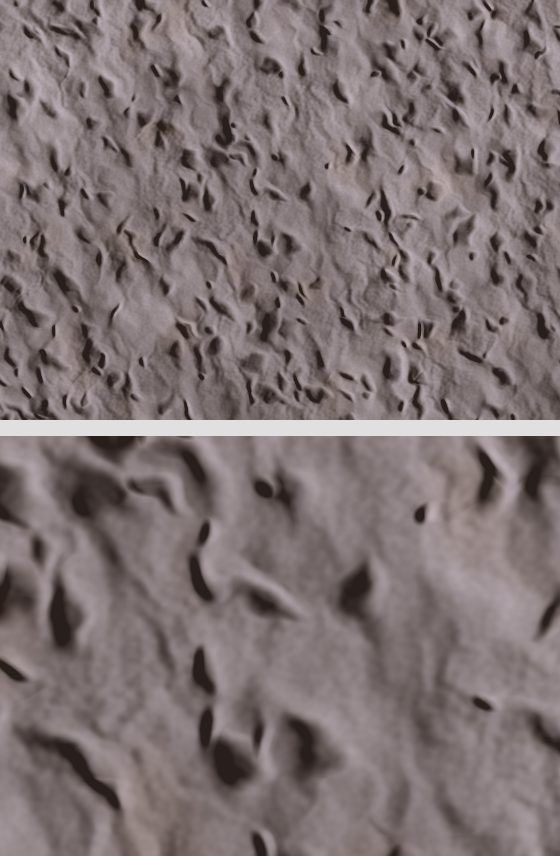
Top, the full canvas; bottom, a detail of the centre.
Write a WebGL 1 fragment shader that draws this texture.

```glsl
precision highp float;
// Rough, pitted mud plaster under raking light from the left.
// A height field of slanted gradient noise, creases and scattered ragged pits
// is shaded by its slope along the light, then mapped to a grey-mauve ramp.
uniform vec2 u_resolution;

#define PIT_CELLS 10.5
#define SMALL_CELLS 18.0
#define PIT_DEPTH 0.022
#define BOWL_DEPTH 0.016
#define PIT_ANGLE -1.15
#define ANGLE_SPREAD 1.7
#define WARP 0.025
#define BASE_TONE 0.525
#define RELIEF 0.15
#define OCCLUSION 0.27
#define LIGHT_DIR vec2(0.97, 0.24)
#define LIGHT_STEP 0.0035

const vec3 SHADOW = vec3(0.20, 0.16, 0.15);
const vec3 CLAY = vec3(0.49, 0.44, 0.44);
const vec3 HIGHLIGHT = vec3(0.65, 0.60, 0.62);

vec2 hash2(vec2 p) {
  vec3 q = fract(p.xyx * vec3(0.1031, 0.1030, 0.0973));
  q += dot(q, q.yzx + 33.33);
  return fract((q.xx + q.yz) * q.zy);
}

float cornerSlope(vec2 cell, vec2 offset) {
  float angle = 6.2832 * hash2(cell + 71.0).x;
  return dot(vec2(cos(angle), sin(angle)), offset);
}

float gradientNoise(vec2 p) {
  vec2 i = floor(p), f = p - i;
  vec2 u = f * f * f * (f * (f * 6.0 - 15.0) + 10.0);
  vec2 e = vec2(1.0, 0.0);
  float low = mix(cornerSlope(i, f), cornerSlope(i + e, f - e), u.x);
  float high = mix(cornerSlope(i + e.yx, f - e.yx), cornerSlope(i + 1.0, f - 1.0), u.x);
  return mix(low, high, u.y);
}

// Coordinates across and along the slant, compressed along it.
vec2 slanted(vec2 p) {
  vec2 along = vec2(cos(PIT_ANGLE), sin(PIT_ANGLE));
  return vec2(dot(p, vec2(-along.y, along.x)), 0.7 * dot(p, along));
}

// Scattered elongated pits: x is the steep core, y the wide soft bowl.
vec2 pitLayer(vec2 p, float cells, float presence, float seed) {
  vec2 g = p * cells, home = floor(g);
  vec2 depth = vec2(0.0);
  for (int y = -1; y <= 1; y++) {
    for (int x = -1; x <= 1; x++) {
      vec2 cell = home + vec2(float(x), float(y));
      vec2 place = hash2(cell + seed);
      vec2 form = hash2(cell + seed + 37.0);
      vec2 kind = hash2(cell + seed + 91.0);
      float angle = PIT_ANGLE + (form.x - 0.5) * ANGLE_SPREAD;
      vec2 along = vec2(cos(angle), sin(angle));
      vec2 d = g - cell - mix(vec2(0.15), vec2(0.85), place);
      vec2 q = vec2(dot(d, along), dot(d, vec2(-along.y, along.x)));
      float r = length(q / vec2(mix(0.20, 0.44, form.y), mix(0.13, 0.20, kind.x)));
      float strength = step(kind.y, presence) * mix(0.6, 1.0, place.x);
      depth.x = max(depth.x, strength * (1.0 - smoothstep(0.2, 1.3, r)));
      depth.y += strength * (1.0 - smoothstep(0.2, 2.2, r));
    }
  }
  return depth;
}

// Returns surface height in x and pit core depth in y.
vec2 surface(vec2 p) {
  vec2 bend = vec2(gradientNoise(p * 11.0), gradientNoise(p * 11.0 + 43.0));
  bend += 0.65 * vec2(gradientNoise(p * 29.0 + 9.0), gradientNoise(p * 29.0 + 67.0));
  vec2 w = p + WARP * bend;
  vec2 large = pitLayer(w, PIT_CELLS, 0.86, 5.0);
  vec2 small = pitLayer(w + 3.7, SMALL_CELLS, 0.32, 158.0) * vec2(0.8, 0.5);
  float core = max(large.x, small.x);

  // Smooth trowelled areas alternate with crumbly ones.
  float rough = mix(0.4, 1.0, smoothstep(-0.25, 0.3, gradientNoise(p * 6.0 + 21.0)));
  vec2 s = slanted(w) + 20.0;
  float h = 0.042 * gradientNoise(s * 10.0);
  h += 0.021 * gradientNoise(s * 22.0 + 31.0);
  h += 0.0085 * rough * gradientNoise(s * 52.0);
  h += 0.0027 * rough * gradientNoise(p * 110.0);

  // Narrow torn creases.
  float crease = min(abs(gradientNoise(w * 13.0 + 83.0)), 0.12);
  h += 0.035 * crease * smoothstep(0.0, 0.3, gradientNoise(p * 7.0 + 57.0));
  h -= PIT_DEPTH * core + BOWL_DEPTH * (large.y + small.y);
  return vec2(h, core);
}

vec3 clayRamp(float tone) {
  float lower = clamp((tone - SHADOW.r) / (CLAY.r - SHADOW.r), -0.15, 1.0);
  float upper = clamp((tone - CLAY.r) / (HIGHLIGHT.r - CLAY.r), 0.0, 1.5);
  return mix(SHADOW, CLAY, lower) + (HIGHLIGHT - CLAY) * upper;
}

void main() {
  vec2 p = gl_FragCoord.xy / u_resolution.y;
  vec2 stride = LIGHT_DIR * LIGHT_STEP;
  vec2 ahead = surface(p + stride), behind = surface(p - stride);

  // Slopes facing the light saturate gently; shaded walls fall off fast.
  float slope = (ahead.x - behind.x) / (2.0 * LIGHT_STEP);
  slope /= 1.0 + 0.6 * max(slope, 0.0);
  float tone = BASE_TONE + RELIEF * slope - OCCLUSION * ahead.y;
  tone += 0.08 * gradientNoise(p * 2.5 + 17.0) + 0.05 * (p.y - 0.5);
  tone += 0.09 * gradientNoise(p * 6.0 + 131.0);
  tone += 0.03 * gradientNoise(p * 150.0 + 7.0);

  // Faint earthy stains.
  float stain = smoothstep(0.1, 0.5, gradientNoise(p * 8.0 + 101.0));
  vec3 color = clayRamp(tone) * mix(vec3(1.0), vec3(1.0, 0.985, 0.95), stain);
  gl_FragColor = vec4(color, 1.0);
}
```
